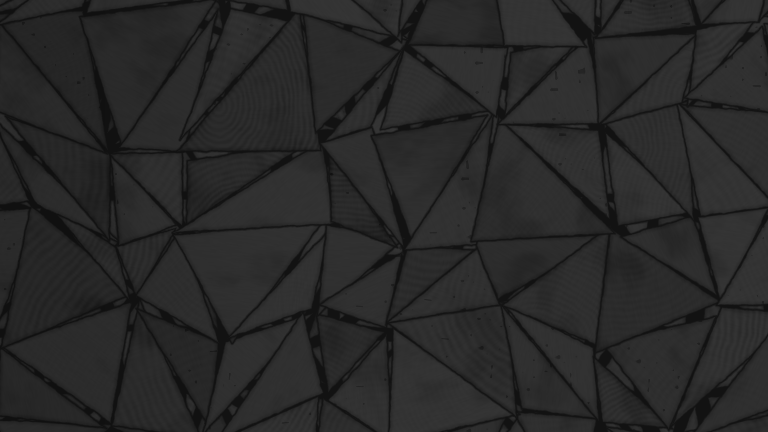
Reproduce this texture procedurally as a WebGL 2 fragment shader.

```glsl
#version 300 es
precision highp float;
// Draws a dark stack of rough, split triangular timber ends with growth rings.

uniform vec2 u_resolution;
out vec4 outColor;

const float GAP_TONE = 0.072;
const float DARK_WOOD = 0.162;
const float PALE_WOOD = 0.204;

float hash(vec2 p) {
  vec3 q = fract(vec3(p.xyx) * 0.1031);
  q += dot(q, q.yzx + 33.33);
  return fract((q.x + q.y) * q.z);
}

vec2 hash2(vec2 p) {
  return vec2(hash(p), hash(p + 71.7));
}

float noise(vec2 p) {
  vec2 i = floor(p), f = fract(p);
  f = f * f * (3.0 - 2.0 * f);
  float low = mix(hash(i), hash(i + vec2(1, 0)), f.x);
  float high = mix(hash(i + vec2(0, 1)), hash(i + vec2(1, 1)), f.x);
  return mix(low, high, f.y);
}

float fbm(vec2 p) {
  float sum = 0.0, gain = 0.5;
  for (int i = 0; i < 4; i++) {
    sum += gain * noise(p);
    p = mat2(1.6, 1.2, -1.2, 1.6) * p + 5.3;
    gain *= 0.5;
  }
  return sum;
}

vec2 rotate(vec2 p, float angle) {
  float c = cos(angle), s = sin(angle);
  return vec2(c * p.x - s * p.y, s * p.x + c * p.y);
}

// Vector from the closest point on segment ab to p.
vec2 toSegment(vec2 p, vec2 a, vec2 b) {
  vec2 e = b - a, v = p - a;
  return v - e * clamp(dot(v, e) / dot(e, e), 0.0, 1.0);
}

float side(vec2 p, vec2 a, vec2 b) {
  return (b.x - a.x) * (p.y - a.y) - (b.y - a.y) * (p.x - a.x);
}

// Signed distance, negative inside.
float triangle(vec2 p, vec2 a, vec2 b, vec2 c) {
  vec2 u = toSegment(p, a, b), v = toSegment(p, b, c), w = toSegment(p, c, a);
  float dist = sqrt(min(dot(u, u), min(dot(v, v), dot(w, w))));
  float turn = sign(side(c, a, b));
  float inside = min(side(p, a, b), min(side(p, b, c), side(p, c, a)) * turn);
  inside = min(side(p, a, b) * turn, min(side(p, b, c) * turn, side(p, c, a) * turn));
  return inside > 0.0 ? -dist : dist;
}

// Sawn face: growth rings, stains, saw marks and grimy edges.
float woodTone(vec2 p, vec2 seed, float depth) {
  float angle = 6.2832 * hash(seed + 3.1);
  vec2 q = rotate(p, angle) + vec2(0.06 + 0.25 * hash(seed + 8.2), 0.0);
  float radius = length(q * vec2(1.0, 0.8)) + 0.025 * fbm(q * 14.0 + seed);
  float rings = 0.5 + 0.5 * sin(radius * mix(300.0, 560.0, hash(seed + 5.9)));
  float figure = pow(hash(seed + 6.4), 2.0) * fbm(q * 20.0 + seed);
  float stain = smoothstep(0.45, 0.8, fbm(q * vec2(9.0, 14.0) + seed * 1.7));
  float marks = noise(q * vec2(55.0, 330.0) + seed) - 0.5;
  float tone = mix(DARK_WOOD, PALE_WOOD, sqrt(hash(seed + 1.3)));
  tone -= 0.042 * rings * figure + 0.03 * stain;
  tone += 0.009 * marks;
  tone -= 0.03 * (1.0 - smoothstep(0.0, 0.011, depth));
  float knot = smoothstep(0.9, 0.96, noise(p * 75.0 + seed * 3.0));
  return tone - 0.05 * knot * step(0.75, hash(seed + 9.7));
}

vec2 corner(vec2 cell, float seed) {
  return cell + 0.62 * (hash2(cell + seed) - 0.5);
}

// Paints one layer of loosely turned triangles over the tone below.
float stack(float below, vec2 p, float size, float seed, vec2 scaleRange) {
  float pixel = 1.0 / u_resolution.y;
  float rough = 0.005 * (fbm(p * 65.0) - 0.47);
  vec2 home = floor(p / size);
  float tone = below;
  for (int k = 0; k < 18; k++) {
    int n = k / 2;
    vec2 cell = home + vec2(n % 3 - 1, n / 3 - 1);
    vec2 id = cell + seed + float(k % 2) * 37.0;
    // Split each uneven quad along one of its diagonals.
    bool flip = hash(cell + seed + 19.0) < 0.5;
    vec2 a = corner(cell + (flip ? vec2(1, 0) : vec2(0)), seed);
    vec2 b = corner(cell + (flip ? vec2(0, 1) : vec2(1)), seed);
    vec2 oddCorner = flip ? vec2(k % 2) : vec2(k % 2, 1 - k % 2);
    vec2 c = corner(cell + oddCorner, seed);
    vec2 center = (a + b + c) / 3.0;
    float scale = size * mix(scaleRange.x, scaleRange.y, hash(id + 2.6));
    vec2 local = rotate(p - center * size, 0.24 * (hash(id + 4.4) - 0.5));
    float d = triangle(local, (a - center) * scale, (b - center) * scale, (c - center) * scale);
    d += rough + 0.002;
    if (d > 0.015) continue;
    tone = mix(GAP_TONE, tone, smoothstep(0.001, 0.007, d));
    float face = woodTone(local, id, -d);
    tone = mix(face, tone, smoothstep(-pixel, pixel, d));
  }
  return tone;
}

void main() {
  vec2 p = gl_FragCoord.xy / u_resolution.y + 20.0;
  float tone = stack(GAP_TONE, p + 0.06, 0.14, 211.0, vec2(0.55, 0.9));
  tone = stack(tone, p, 0.225, 53.0, vec2(0.88, 1.06));
  // Light falls off towards the left edge.
  tone *= mix(0.87, 1.0, smoothstep(0.0, 0.45, gl_FragCoord.x / u_resolution.x));
  outColor = vec4(vec3(tone), 1.0);
}
```
